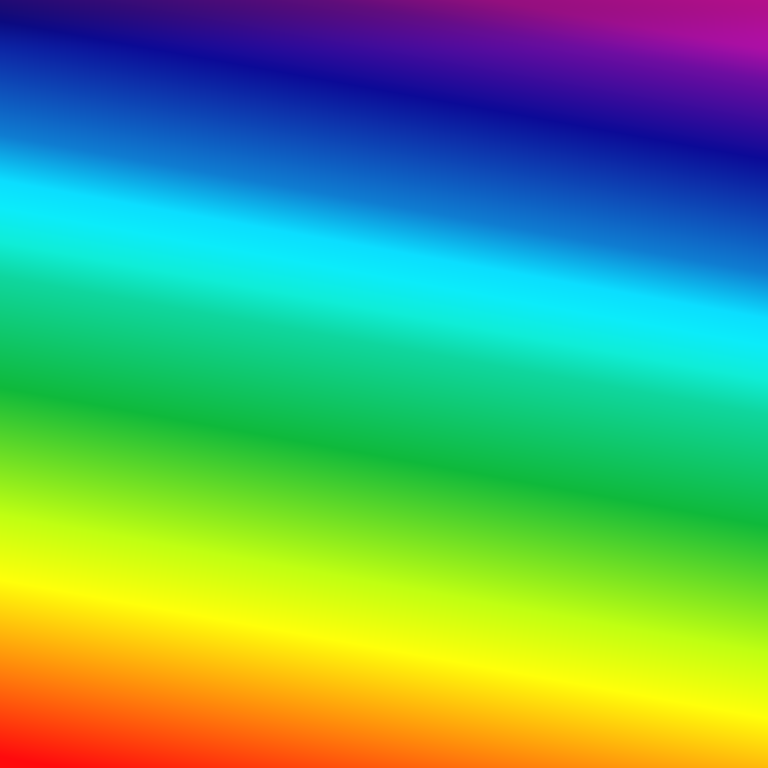
A WebGL 1 fragment shader for this background:

```glsl
precision highp float;

uniform vec2 u_resolution;

const vec3 MAGENTA    = vec3(0.82, 0.06, 0.72);
const vec3 ORCHID     = vec3(0.67, 0.06, 0.65);
const vec3 PURPLE     = vec3(0.43, 0.05, 0.63);
const vec3 NAVY       = vec3(0.045, 0.04, 0.59);
const vec3 BLUE       = vec3(0.06, 0.49, 0.82);
const vec3 SKY        = vec3(0.045, 0.87, 1.0);
const vec3 CYAN       = vec3(0.045, 0.925, 0.98);
const vec3 TURQUOISE  = vec3(0.06, 0.93, 0.84);
const vec3 TEAL       = vec3(0.06, 0.84, 0.62);
const vec3 GREEN      = vec3(0.06, 0.725, 0.23);
const vec3 CHARTREUSE = vec3(0.75, 1.0, 0.07);
const vec3 YELLOW     = vec3(1.0, 1.0, 0.04);
const vec3 RED        = vec3(1.0, 0.04, 0.05);

const float BAND_SLOPE = 0.18;
const float TOP_SHADE_DEPTH = 0.07;
const vec3 TOP_SHADE = vec3(0.86, 1.0, 0.76);

// Blends from the colour so far to the next one between two positions
vec3 blendTo(vec3 colour, vec3 next, float start, float end, float t) {
  return mix(colour, next, clamp((t - start) / (end - start), 0.0, 1.0));
}

// Colour ramp from the upper right corner to the lower left one
vec3 spectrum(float t) {
  vec3 colour = MAGENTA;
  colour = blendTo(colour, ORCHID, -0.18, -0.115, t);
  colour = blendTo(colour, PURPLE, -0.115, -0.075, t);
  colour = blendTo(colour, NAVY, -0.075, 0.028, t);
  colour = blendTo(colour, BLUE, 0.028, 0.176, t);
  colour = blendTo(colour, SKY, 0.176, 0.235, t);
  colour = blendTo(colour, CYAN, 0.235, 0.27, t);
  colour = blendTo(colour, TURQUOISE, 0.27, 0.315, t);
  colour = blendTo(colour, TEAL, 0.315, 0.36, t);
  colour = blendTo(colour, GREEN, 0.36, 0.505, t);
  colour = blendTo(colour, CHARTREUSE, 0.505, 0.67, t);
  colour = blendTo(colour, YELLOW, 0.67, 0.755, t);
  return blendTo(colour, RED, 0.755, 0.985, t);
}

// Soft darkening along the top edge
vec3 shadeTop(vec3 colour, float depth) {
  float fade = smoothstep(0.0, TOP_SHADE_DEPTH, depth);
  return colour * mix(TOP_SHADE, vec3(1.0), fade);
}

void main() {
  vec2 uv = gl_FragCoord.xy / u_resolution;
  float depth = 1.0 - uv.y;
  vec3 colour = spectrum(depth - BAND_SLOPE * uv.x);
  gl_FragColor = vec4(shadeTop(colour, depth), 1.0);
}
```
